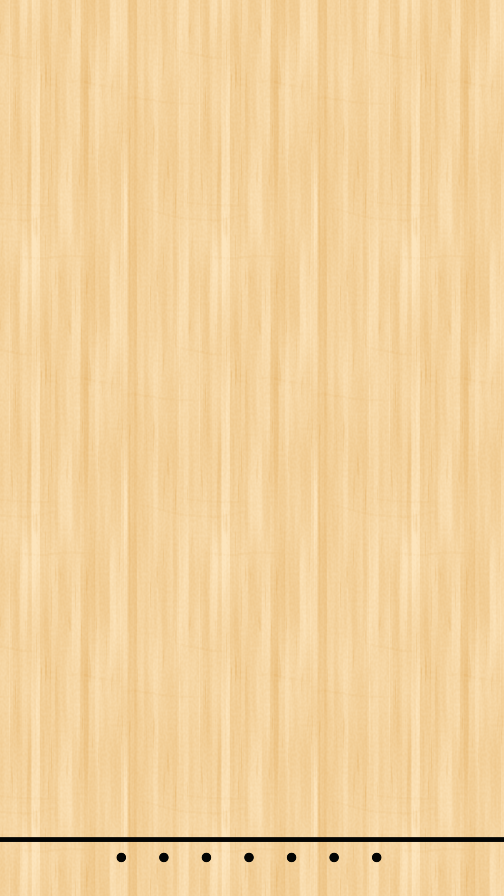
A Shadertoy shader for this texture:

```glsl
// Pale bamboo-like wood: a repeating tile of upright strips, streaks and fine grain,
// built from column hashes and periodic gradient noise, with faint cross scratches.
// A black rule and a row of dots lie near the lower edge.

const vec2 TILE = vec2(0.212, 0.331);          // tile size in canvas heights
const vec3 DARK_WOOD = vec3(0.92, 0.745, 0.485);
const vec3 LIGHT_WOOD = vec3(0.99, 0.895, 0.735);
const vec3 INK = vec3(0.01, 0.015, 0.01);

float hash(vec2 p) {
    vec3 q = fract(vec3(p.xyx) * 0.1031);
    q += dot(q, q.yzx + 33.33);
    return fract((q.x + q.y) * q.z);
}

float cornerSlope(vec2 cell, vec2 offset, vec2 period, float seed) {
    float angle = 6.2832 * hash(mod(cell, period) + seed);
    return dot(vec2(cos(angle), sin(angle)), offset);
}

// Gradient noise that repeats after a whole number of cells.
float gradientNoise(vec2 p, vec2 period, float seed) {
    vec2 i = floor(p), f = fract(p);
    vec2 u = f * f * f * (f * (f * 6.0 - 15.0) + 10.0);
    vec2 e = vec2(1.0, 0.0);
    float a = cornerSlope(i, f, period, seed);
    float b = cornerSlope(i + e.xy, f - e.xy, period, seed);
    float c = cornerSlope(i + e.yx, f - e.yx, period, seed);
    float d = cornerSlope(i + e.xx, f - e.xx, period, seed);
    return mix(mix(a, b, u.x), mix(c, d, u.x), u.y);
}

float tileNoise(vec2 uv, vec2 cells, float seed) {
    return gradientNoise(uv * cells, cells, seed);
}

// Tone of one column: a fixed level plus a slow drift along its length.
float columnTone(float id, float y, float columns, float drift, float seed) {
    float level = hash(vec2(mod(id, columns), seed)) - 0.5;
    vec2 period = vec2(columns, drift);
    return 0.62 * level + 0.6 * gradientNoise(vec2(id + 0.5, y * drift), period, seed);
}

float strips(vec2 uv, float columns, float drift, float edge, float seed) {
    float x = uv.x * columns, id = floor(x);
    float here = columnTone(id, uv.y, columns, drift, seed);
    float next = columnTone(id + 1.0, uv.y, columns, drift, seed);
    return mix(here, next, smoothstep(1.0 - edge, 1.0, fract(x)));
}

// Thin, slightly bent lines that run across the grain and fade at both ends.
float scratches(vec2 uv, float seed) {
    float sum = 0.0;
    for (float i = 0.0; i < 6.0; i++) {
        vec2 centre = vec2(hash(vec2(i, seed)), hash(vec2(seed, i + 9.0)));
        vec2 d = fract(uv - centre + 0.5) - 0.5;
        float bend = 0.04 * tileNoise(uv, vec2(3.0, 2.0), seed + i);
        float reach = mix(0.15, 0.4, hash(vec2(i + 20.0, seed)));
        float line = 1.0 - smoothstep(0.002, 0.006, abs(d.y + bend));
        sum += line * (1.0 - smoothstep(0.4 * reach, reach, abs(d.x)));
    }
    return sum;
}

vec3 wood(vec2 p) {
    vec2 uv = p / TILE;
    // Uneven strip widths come from a gentle sideways warp.
    vec2 warped = uv + vec2(0.035 * tileNoise(vec2(uv.x, 0.37), vec2(9.0, 1.0), 3.0), 0.0);
    warped.x += 0.003 * tileNoise(uv, vec2(6.0, 5.0), 8.0);

    float tone = 0.58;
    tone += 0.50 * strips(warped, 19.0, 3.0, 0.14, 11.0);
    tone += 0.30 * strips(warped, 43.0, 3.0, 0.3, 27.0);
    tone += 0.16 * tileNoise(uv, vec2(5.0, 3.0), 41.0);

    // Fine fibres, sparse dark veins and speckle.
    tone += 0.14 * tileNoise(warped, vec2(64.0, 6.0), 53.0);
    float vein = tileNoise(warped, vec2(56.0, 6.0), 67.0);
    tone -= 0.26 * smoothstep(0.34, 0.52, vein);
    tone += 0.17 * tileNoise(uv, vec2(85.0, 100.0), 79.0);
    tone -= 0.09 * scratches(uv, 5.0);
    return mix(DARK_WOOD, LIGHT_WOOD, clamp(tone, 0.0, 1.0));
}

float cover(float distance, float pixel) {
    return 1.0 - smoothstep(-0.5 * pixel, 0.5 * pixel, distance);
}

// Distance to a row of equal dots starting at the given point.
float dotRow(vec2 p, vec2 start, float gap, float count, float radius) {
    vec2 d = p - start;
    d.x -= gap * clamp(round(d.x / gap), 0.0, count - 1.0);
    return length(d) - radius;
}

void mainImage(out vec4 fragColor, in vec2 fragCoord) {
    float pixel = 1.0 / iResolution.y;
    vec2 p = fragCoord * pixel;
    vec3 color = wood(p);
    float rule = abs(p.y - 0.063) - 0.0026;
    float dots = dotRow(p, vec2(0.1354, 0.043), 0.0475, 7.0, 0.0053);
    color = mix(color, INK, cover(min(rule, dots), pixel));
    fragColor = vec4(color, 1.0);
}
```
